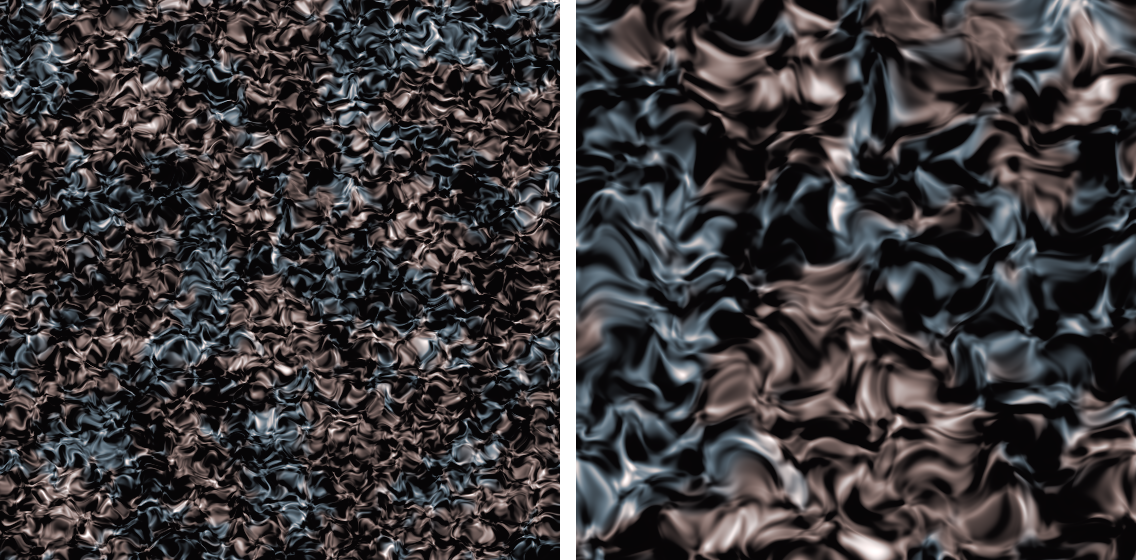
Left: the whole. Right: its middle third, enlarged.
Write a WebGL 2 fragment shader that draws this texture.

```glsl
#version 300 es
precision highp float;
// Dark crushed rock: creased, slightly flattened chips in warm and cool greys.

uniform vec2 u_resolution;
out vec4 fragColor;

// Feature frequencies, in cells per canvas height
const vec2 CREASE_FREQ = vec2(40.0, 58.0);
const vec2 RELIEF_FREQ = vec2(36.0, 52.0);
const vec2 CHIP_FREQ   = vec2(64.0, 92.0);
const vec2 GRAIN_FREQ  = vec2(140.0, 170.0);
const float LUMP_FREQ  = 20.0;
const float PATCH_FREQ = 8.0;
const float STONE_FREQ = 13.0;

// Distortion and lighting
const float WARP_BROAD = 0.022;
const float WARP_FINE  = 0.007;
const vec2 LIGHT_STEP  = vec2(-0.002, 0.005);
const float NOISE_MEAN_ABS = 0.17;

// Tone and colour
const float EXPOSURE = 0.145;
const float CONTRAST = 0.29;
const float TOE = 0.0015;
const vec3 SHADOW = vec3(0.024, 0.018, 0.023);
const vec3 WARM = vec3(1.13, 0.95, 0.90);
const vec3 COOL = vec3(0.80, 0.98, 1.09);
const vec3 PALE = vec3(1.03, 0.99, 0.98);

float hash(vec2 cell) {
    vec3 q = fract(vec3(cell.xyx) * vec3(0.1031, 0.1030, 0.0973));
    q += dot(q, q.yzx + 33.33);
    return fract((q.x + q.y) * q.z);
}

float cornerSlope(vec2 cell, vec2 offset) {
    float angle = 6.2832 * hash(cell);
    return dot(vec2(cos(angle), sin(angle)), offset);
}

float gradientNoise(vec2 p) {
    vec2 cell = floor(p);
    vec2 f = p - cell;
    vec2 w = f * f * f * (f * (f * 6.0 - 15.0) + 10.0);
    vec2 e = vec2(1.0, 0.0);
    float low = mix(cornerSlope(cell, f),
                    cornerSlope(cell + e.xy, f - e.xy), w.x);
    float high = mix(cornerSlope(cell + e.yx, f - e.yx),
                     cornerSlope(cell + e.xx, f - e.xx), w.x);
    return mix(low, high, w.y);
}

vec2 noisePair(vec2 p) {
    return vec2(gradientNoise(p + 17.3), gradientNoise(p + 91.7));
}

// Bends the plane so that creases curl and chips turn angular
vec2 warp(vec2 p) {
    p += WARP_BROAD * noisePair(p * 25.0);
    return p + WARP_FINE * noisePair(p * 65.0);
}

// Thin bright lines along the zero level of the noise
float crease(vec2 p) {
    float n = gradientNoise(p * CREASE_FREQ + 5.1);
    return 1.0 - sqrt(n * n + 0.0008) / NOISE_MEAN_ABS;
}

// Height change towards the light
float relief(vec2 p) {
    vec2 q = p * RELIEF_FREQ + 43.6;
    return gradientNoise(q) - gradientNoise(q + LIGHT_STEP * RELIEF_FREQ);
}

void main() {
    vec2 uv = gl_FragCoord.xy / u_resolution.y;
    vec2 p = warp(uv);

    // Broken surface
    float grain = gradientNoise(p * GRAIN_FREQ + 29.0);
    float surface = 0.75 * crease(p)
                  + 2.4 * relief(p)
                  + 2.1 * gradientNoise(p * CHIP_FREQ + 61.0)
                  + 1.4 * gradientNoise(p * LUMP_FREQ + 7.7)
                  + 1.2 * gradientNoise(uv * PATCH_FREQ + 3.4)
                  + 1.4 * grain;

    // Scattered smoother stones
    float stone = smoothstep(0.26, 0.42, gradientNoise(p * STONE_FREQ + 73.0));
    surface = mix(surface, 0.6 + 0.45 * surface, 0.8 * stone);

    // Soft shadow cut
    float light = EXPOSURE + CONTRAST * surface;
    light = 0.5 * (light + sqrt(light * light + TOE));

    // Mineral tint, fading to pale on highlights
    float mineral = gradientNoise(uv * 7.0 + 51.0)
                  + 0.7 * gradientNoise(p * 27.0 + 37.0);
    vec3 tint = mix(WARM, COOL, smoothstep(-0.08, 0.22, mineral));
    tint = mix(tint, PALE, smoothstep(0.4, 0.8, light));

    fragColor = vec4(min(SHADOW + tint * light, 1.0), 1.0);
}
```
